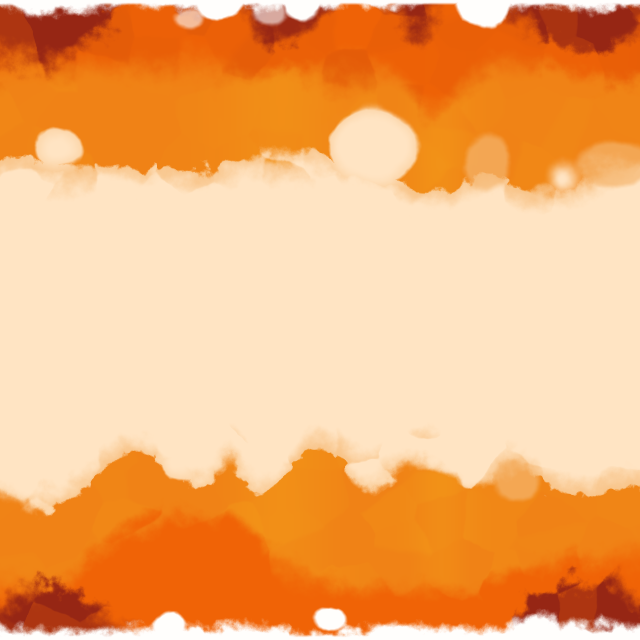
A Shadertoy shader for this background:

```glsl
// Ragged orange and rust brushwork bands above and below a calm cream field.
#define CREAM  vec3(1.00, 0.894, 0.765)
#define PEACH  vec3(0.96, 0.71, 0.43)
#define AMBER  vec3(0.95, 0.58, 0.08)
#define ORANGE vec3(0.94, 0.50, 0.07)
#define HOT    vec3(0.94, 0.38, 0.02)
#define RUST   vec3(0.59, 0.15, 0.08)
#define WHITE  vec3(1.0, 0.995, 0.99)
#define RAGGED 0.055
#define DAB_SCALE 15.0

float hash(vec2 p) {
    return fract(sin(dot(p, vec2(127.1, 311.7))) * 43758.545);
}

float noise(vec2 p) {
    vec2 i = floor(p), f = fract(p);
    f = f * f * (3.0 - 2.0 * f);
    return mix(mix(hash(i), hash(i + vec2(1, 0)), f.x),
               mix(hash(i + vec2(0, 1)), hash(i + vec2(1, 1)), f.x), f.y);
}

float fbm(vec2 p) {
    float sum = 0.0, amp = 0.5;
    for (int i = 0; i < 5; i++) {
        sum += amp * noise(p);
        p = mat2(1.6, 1.2, -1.2, 1.6) * p + 7.3;
        amp *= 0.5;
    }
    return sum;
}

// Random tone per brush dab: cells with narrow blended borders
float dabTone(vec2 p) {
    vec2 cell = floor(p);
    float total = 0.0, weight = 0.0;
    for (int y = -1; y <= 1; y++)
    for (int x = -1; x <= 1; x++) {
        vec2 id = cell + vec2(x, y);
        vec2 d = id + vec2(hash(id), hash(id + 31.7)) - p;
        float w = exp(-35.0 * dot(d, d)) + 1e-12;
        total += w * hash(id + 5.1);
        weight += w;
    }
    return total / weight;
}

float bump(float x, float centre, float width) {
    float d = (x - centre) / width;
    return exp(-d * d);
}

// Approximate signed distance to an oval dab, positive inside
float oval(vec2 p, vec2 centre, vec2 radius) {
    return (1.0 - length((p - centre) / radius)) * min(radius.x, radius.y);
}

void paint(inout vec3 col, vec3 pigment, float d, float soft, float opacity) {
    col = mix(col, pigment, opacity * smoothstep(-soft, soft, d));
}

void mainImage(out vec4 fragColor, in vec2 fragCoord) {
    vec2 uv = fragCoord / iResolution.xy;
    float x = uv.x, low = uv.y, high = 1.0 - uv.y;

    // Shared brush texture
    vec2 warp = vec2(fbm(uv * 18.0), fbm(uv * 18.0 + 40.0)) - 0.48;
    vec2 p = uv + warp * 0.022;
    float tone = dabTone(p * DAB_SCALE);
    float grain = fbm(uv * 65.0 + 9.0) - 0.48;
    float rough = RAGGED * (fbm(uv * 13.0 + 3.0) - 0.48)
                + 0.025 * (tone - 0.5) + 0.025 * grain;
    float soft = mix(0.003, 0.018, smoothstep(0.35, 0.7, noise(uv * 9.0 + 2.0)));

    // Outer limits of both bands
    float top = 0.245 + 0.025 * bump(x, 0.27, 0.15)
              + 0.055 * bump(x, 0.68, 0.09) + 0.04 * bump(x, 0.85, 0.10) - high;
    float bottom = 0.23 + 0.065 * bump(x, 0.22, 0.075) + 0.05 * bump(x, 0.36, 0.03)
                 + 0.07 * bump(x, 0.50, 0.05) + 0.045 * bump(x, 0.66, 0.07)
                 + 0.04 * bump(x, 0.81, 0.06) + 0.02 * bump(x, 1.0, 0.06) - low;
    float band = max(top, bottom) + rough;

    // Cream bites taken out of the bands
    float bite = oval(p, vec2(0.582, 0.772), vec2(0.068, 0.064));
    bite = max(bite, oval(p, vec2(0.09, 0.768), vec2(0.037, 0.031)));
    bite = max(bite, oval(p, vec2(0.885, 0.718), vec2(0.022, 0.022)));
    bite = max(bite, oval(p, vec2(0.282, 0.275), vec2(0.029, 0.029)));
    bite = max(bite, oval(p, vec2(0.412, 0.277), vec2(0.034, 0.029)));

    vec3 col = CREAM;
    paint(col, PEACH, min(band + 0.022 * tone, -bite), 0.022, 0.65);
    float amberMix = bump(x, 0.44, 0.09) + bump(x, 0.69, 0.045);
    vec3 body = mix(ORANGE, AMBER, clamp(0.6 * amberMix + 0.5 * (tone - 0.4), 0.0, 1.0));
    paint(col, body, min(band - 0.006, -bite), soft, 0.97);
    float wash = oval(p, vec2(0.96, 0.745), vec2(0.055, 0.035));
    wash = max(wash, oval(p, vec2(0.76, 0.745), vec2(0.035, 0.045)));
    wash = max(wash, oval(p, vec2(0.81, 0.247), vec2(0.033, 0.03)));
    paint(col, PEACH, min(wash, -bite), 0.006, 0.7);

    // Hot orange, then rust, toward the outer sides
    float hotTop = 0.10 + 0.02 * bump(x, 0.5, 0.15) + 0.085 * bump(x, 0.68, 0.05)
                 + 0.02 * bump(x, 1.0, 0.15) - high;
    float hotBottom = 0.085 + 0.12 * bump(x, 0.29, 0.13)
                    + 0.045 * bump(x, 1.0, 0.17) - low;
    vec3 hot = mix(HOT, vec3(0.89, 0.35, 0.03), tone * step(0.5, low));
    paint(col, hot, min(max(hotTop, hotBottom) + rough, -bite), 0.016 + soft, 0.95);

    float rustTop = -0.01 + 0.105 * bump(x, 0.04, 0.11) + 0.075 * bump(x, 0.45, 0.055)
                  + 0.065 * bump(x, 0.66, 0.035) + 0.09 * bump(x, 0.92, 0.10) - high;
    float rustBottom = -0.03 + 0.125 * bump(x, 0.08, 0.12)
                     + 0.12 * bump(x, 0.93, 0.14) - low;
    float rust = max(rustTop, rustBottom) + 1.1 * rough + 0.02 * grain;
    paint(col, RUST, rust, 0.009 + soft, 0.75 + 0.25 * smoothstep(0.2, 0.55, tone));

    // Pale veils and white paper at the outer rims
    float veil = max(oval(p, vec2(0.42, 0.98), vec2(0.027, 0.02)),
                     oval(p, vec2(0.295, 0.97), vec2(0.022, 0.018)));
    paint(col, WHITE, veil, 0.005, 0.6);
    float paper = max(0.007 + 0.013 * bump(x, 0.04, 0.07) - high,
                      0.019 + 0.01 * bump(x, 0.87, 0.12) - low);
    paint(col, WHITE, paper + 0.35 * rough + 0.02 * grain, 0.009, 1.0);
    float chip = oval(p, vec2(0.34, 1.0), vec2(0.036, 0.033));
    chip = max(chip, oval(p, vec2(0.475, 1.0), vec2(0.031, 0.037)));
    chip = max(chip, oval(p, vec2(0.755, 1.0), vec2(0.045, 0.041)));
    chip = max(chip, oval(p, vec2(0.265, 0.025), vec2(0.026, 0.021)));
    chip = max(chip, oval(p, vec2(0.513, 0.033), vec2(0.025, 0.019)));
    chip = max(chip, 0.006 - min(low, high));
    paint(col, WHITE, chip, 0.003, 1.0);

    fragColor = vec4(col, 1.0);
}
```
